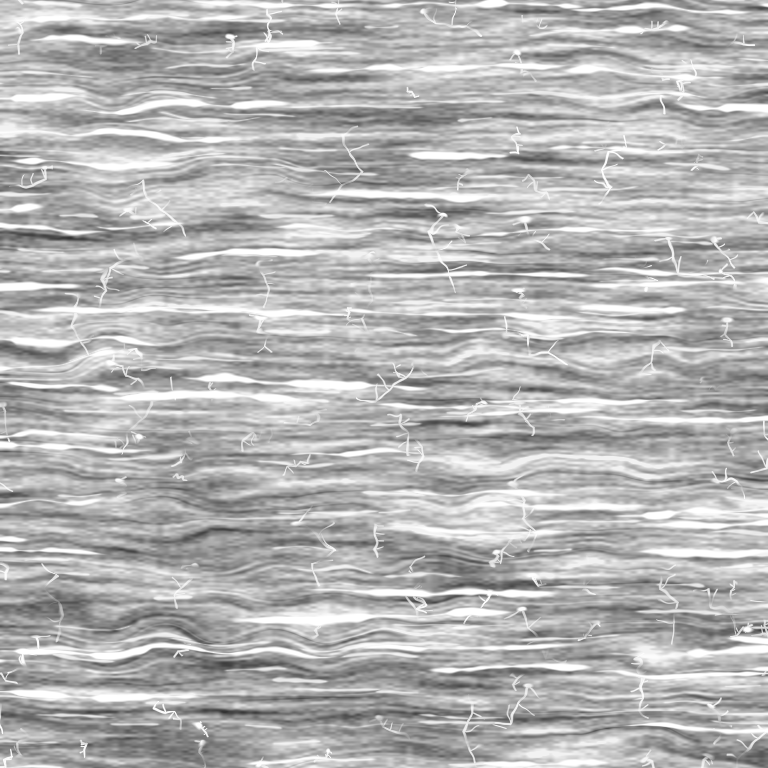
Reproduce this texture procedurally as a Shadertoy shader.

```glsl
// Grey fibrous mineral: fine horizontal strands bent by local eddies,
// crossed by long ragged white veins and branching white cracks.
// Strands are stretched value noise; veins and cracks are scattered on cells.

const float VEIN_WHITE = 1.0;
const float BASE_GREY = 0.655;

float hash(vec2 p) {
    return fract(sin(dot(p, vec2(127.1, 311.7))) * 43758.5453);
}

float noise(vec2 p) {
    vec2 i = floor(p), f = fract(p);
    f = f * f * (3.0 - 2.0 * f);
    float low = mix(hash(i), hash(i + vec2(1, 0)), f.x);
    float high = mix(hash(i + vec2(0, 1)), hash(i + vec2(1, 1)), f.x);
    return mix(low, high, f.y);
}

// Noise centred on zero
float wave(vec2 p) {
    return noise(p) - 0.5;
}

// Bright lines along the middle contour of a noise
float ridge(vec2 p) {
    return smoothstep(0.75, 1.0, 1.0 - abs(2.0 * wave(p)));
}

float segmentDistance(vec2 p, vec2 a, vec2 b) {
    vec2 pa = p - a, ba = b - a;
    return length(pa - ba * clamp(dot(pa, ba) / dot(ba, ba), 0.0, 1.0));
}

// Gentle undulation everywhere, strong bending only in scattered eddies
vec2 bendStrands(vec2 p, float amount) {
    float eddy = smoothstep(0.42, 0.85, noise(p * vec2(6.0, 13.0) + 31.0));
    float bend = 0.010 * wave(p * vec2(6.0, 9.0))
               + 0.038 * eddy * wave(p * vec2(14.0, 23.0) + 7.0)
               + 0.005 * wave(p * vec2(26.0, 38.0) + 15.0);
    return p + vec2(0.0, bend * amount);
}

float strandTone(vec2 p, vec2 flow) {
    float tone = BASE_GREY;
    tone += 0.13 * wave(flow * vec2(4.0, 12.0) + 3.0);
    tone += 0.21 * wave(flow * vec2(5.0, 45.0) + 11.0);
    tone += 0.31 * wave(flow * vec2(7.0, 110.0) + 23.0);
    tone += 0.31 * wave(flow * vec2(13.0, 215.0) + 47.0);
    tone += 0.18 * wave(p * vec2(120.0, 330.0) + 61.0);
    // Pale hairlines and darker seams between strands
    tone += 0.11 * ridge(flow * vec2(4.0, 48.0) + 83.0);
    return tone - 0.09 * ridge(flow * vec2(5.0, 60.0) + 97.0);
}

// Ragged horizontal streaks, one per occupied cell; x = body, y = halo
vec2 veins(vec2 p, vec2 grid, float halfLength, float halfWidth, float share, float seed) {
    vec2 home = floor(p * grid);
    float fray = 0.0022 * wave(p * vec2(75.0, 120.0) + seed);
    vec2 result = vec2(0.0);
    for (int j = -1; j <= 1; j++)
    for (int i = -1; i <= 1; i++) {
        vec2 id = home + vec2(i, j);
        vec2 key = id + seed;
        if (hash(key) > share) continue;
        vec2 centre = (id + vec2(hash(key + 1.3), hash(key + 2.7))) / grid;
        vec2 d = p - centre;
        float size = hash(key + 4.1);
        float along = abs(d.x) / (halfLength * mix(0.3, 1.0, size));
        float slope = 0.09 * (hash(key + 5.9) - 0.5);
        float wobble = 0.007 * wave(vec2(p.x * 20.0, size * 90.0));
        float across = abs(d.y - slope * d.x - wobble);
        float swell = 0.15 + 1.2 * smoothstep(0.25, 0.7, noise(vec2(p.x * 28.0, size * 70.0 + 9.0)));
        float taper = 1.0 - smoothstep(0.6, 1.0, along);
        float width = halfWidth * swell * mix(0.5, 1.0, hash(key + 8.3)) * taper + fray * taper;
        float body = 1.0 - smoothstep(-0.0014, 0.0022, across - width);
        float halo = exp(-across / (1.6 * halfWidth));
        result = max(result, vec2(body, halo) * smoothstep(0.0, 0.5, taper));
    }
    return result;
}

// Jagged steep lines with side twigs, some growing from a small white knot
float cracks(vec2 p, float grid, float share) {
    vec2 home = floor(p * grid);
    float result = 0.0;
    for (int j = -1; j <= 1; j++)
    for (int i = -1; i <= 1; i++) {
        vec2 id = home + vec2(i, j);
        vec2 key = id + grid;
        if (hash(key + 17.0) > share) continue;
        vec2 a = (id + vec2(hash(key + 3.1), hash(key + 6.7))) / grid;
        float stride = mix(0.07, 0.24, hash(key + 9.2)) / grid;
        float heading = mix(-2.7, -0.4, hash(key + 12.4));
        float strength = mix(0.65, 1.0, hash(key + 14.8));
        vec2 knot = (p - a) / vec2(mix(0.004, 0.012, hash(key + 21.0)), 0.0042);
        float knotted = step(0.45, hash(key + 23.0));
        result = max(result, knotted * (1.0 - smoothstep(0.4, 1.1, length(knot))));
        for (int k = 0; k < 4; k++) {
            float turn = hash(key + 25.3 + 3.7 * float(k)) - 0.5;
            float angle = heading + 2.2 * turn;
            vec2 b = a + stride * vec2(cos(angle), sin(angle));
            float side = angle + 1.5 * sign(turn);
            vec2 twig = a + 0.9 * stride * vec2(cos(side), sin(side));
            float d = min(segmentDistance(p, a, b), segmentDistance(p, a, twig) + 0.0005);
            float width = 0.0013 - 0.0002 * float(k);
            result = max(result, strength * (1.0 - smoothstep(0.0, 0.0019, d - 0.5 * width)));
            a = b;
        }
    }
    return result * smoothstep(0.1, 0.6, noise(p * 55.0 + grid));
}

void mainImage(out vec4 fragColor, in vec2 fragCoord) {
    vec2 p = fragCoord / iResolution.xy;
    vec2 flow = bendStrands(p, 1.0);
    vec2 veinFlow = bendStrands(p, 0.45);

    vec2 broad = veins(veinFlow, vec2(4.0, 28.0), 0.21, 0.0036, 0.60, 5.0);
    vec2 thin = veins(veinFlow, vec2(8.0, 46.0), 0.08, 0.0016, 0.36, 71.0);
    vec2 rough = 0.007 * vec2(wave(p * 85.0), wave(p * 85.0 + 40.0));
    float crack = max(cracks(p + rough, 8.0, 0.5), cracks(p + rough, 15.0, 0.3));

    float tone = strandTone(p, flow) + 0.09 * broad.y + 0.04 * thin.y;
    float white = max(max(broad.x, 0.8 * thin.x), crack);
    fragColor = vec4(vec3(mix(clamp(tone, 0.2, 0.95), VEIN_WHITE, white)), 1.0);
}
```
